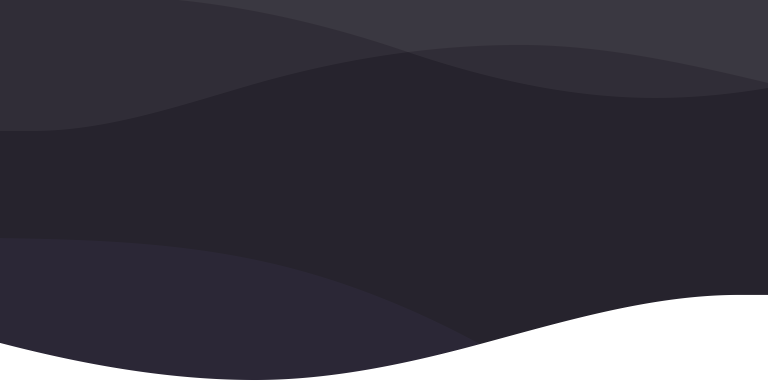
Write a Shadertoy shader that draws this background.

```glsl
// Cubic Hermite span; each knot holds (x, height, slope)
float span(float x, vec3 a, vec3 b) {
    float width = b.x - a.x;
    float t = clamp((x - a.x) / width, 0.0, 1.0);
    float u = 1.0 - t;
    return mix(a.y, b.y, t * t * (3.0 - 2.0 * t))
         + width * t * u * (a.z * u - b.z * t);
}

// Smooth curve through four knots
float wave(float x, vec3 a, vec3 b, vec3 c, vec3 d) {
    if (x < b.x) return span(x, a, b);
    if (x < c.x) return span(x, b, c);
    return span(x, c, d);
}

// Antialiased coverage of the area above an edge
float above(float y, float edge) {
    return clamp((y - edge) * iResolution.y + 0.5, 0.0, 1.0);
}

void mainImage(out vec4 fragColor, in vec2 fragCoord) {
    vec2 p = fragCoord / iResolution.xy;
    vec3 color = vec3(0.149, 0.137, 0.176);

    // Violet hill at the lower left
    float hill = wave(p.x, vec3(0.0, 0.380, -0.03), vec3(0.3646, 0.309, -0.49),
                           vec3(0.625, 0.104, -1.08), vec3(1.0, -0.2, -0.5));
    color = mix(vec3(0.169, 0.153, 0.212), color, above(p.y, hill));

    // Two translucent veils hanging from the top
    float swell = wave(p.x, vec3(0.043, 0.659, 0.0), vec3(0.3255, 0.778, 0.58),
                            vec3(0.677, 0.883, 0.0), vec3(1.0, 0.784, -0.48));
    float dip = wave(p.x, vec3(0.195, 1.0065, -0.14), vec3(0.5273, 0.867, -0.68),
                          vec3(0.853, 0.745, 0.0), vec3(1.0, 0.771, 0.34));
    color = mix(color, vec3(1.0), 0.048 * above(p.y, swell));
    color = mix(color, vec3(1.0), 0.048 * above(p.y, dip));

    // White floor
    float ground = wave(p.x, vec3(0.0, 0.107, -0.52), vec3(0.332, 0.0104, 0.0),
                             vec3(0.625, 0.104, 0.54), vec3(0.962, 0.232, 0.0));
    color = mix(vec3(1.0), color, above(p.y, ground));

    fragColor = vec4(color, 1.0);
}
```
